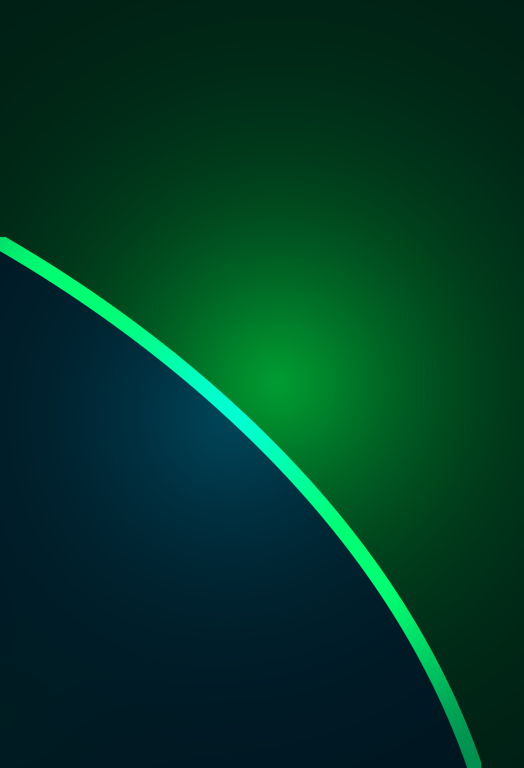
A WebGL 2 fragment shader for this background:

```glsl
#version 300 es
precision highp float;
// A glowing mint arc parting a deep blue field from a radiant green one.

uniform vec2 u_resolution;
out vec4 outColor;

const float ASPECT = 0.6836;

// Soft radial falloff: 1 at the centre, fading over the given reach.
float glow(vec2 p, vec2 centre, float reach) {
    return exp(-pow(length(p - centre) / reach, 1.3));
}

// Signed distance to an arc bulging from the chord a-b; negative lies below it.
float arcDistance(vec2 p, vec2 a, vec2 b) {
    float chord = length(b - a);
    vec2 along = (b - a) / chord;
    vec2 normal = vec2(-along.y, along.x);
    float t = dot(p - a, along) / chord;
    float swell = 0.292 + 0.021 * t + 0.073 * t * t;
    float height = t * (1.0 - t) * swell;
    float slope = ((1.0 - 2.0 * t) * swell + t * (1.0 - t) * (0.021 + 0.146 * t)) / chord;
    return (dot(p - a, normal) - height) / sqrt(1.0 + slope * slope);
}

// Smooth coverage of the region where d is negative.
float coverage(float d, float pixel) {
    return 1.0 - smoothstep(-0.75 * pixel, 0.75 * pixel, d);
}

vec3 greenField(vec2 p) {
    vec3 shade = vec3(0.0, 0.11, 0.078);
    vec3 light = vec3(0.0, 0.605, 0.19);
    return mix(shade, light, glow(p, vec2(0.362, 0.501), 0.228));
}

vec3 blueField(vec2 p) {
    vec3 shade = vec3(0.0, 0.085, 0.125);
    vec3 light = vec3(0.0, 0.27, 0.35);
    vec3 mossTint = vec3(0.0, 0.022, 0.0);
    vec3 color = mix(shade, light, glow(p, vec2(0.302, 0.460), 0.195));
    return color + mossTint * glow(p, vec2(0.0, 0.06), 0.12);
}

// The stroke runs from cyan through mint to a dim green at its ends.
vec3 strokeColor(vec2 p) {
    vec3 cyan = vec3(0.0, 1.0, 0.82);
    vec3 mint = vec3(0.0, 1.0, 0.45);
    vec3 dim = vec3(0.0, 0.56, 0.31);
    float r = length(p - vec2(0.306, 0.466));
    vec3 color = mix(cyan, mint, smoothstep(0.0, 0.23, r));
    return mix(color, dim, smoothstep(0.28, 0.56, r));
}

void main() {
    vec2 p = gl_FragCoord.xy / u_resolution * vec2(ASPECT, 1.0);
    float pixel = 1.0 / u_resolution.y;
    float halfWidth = 0.0098;

    // Two fields split by the arc
    float d = arcDistance(p, vec2(0.004, 0.682), vec2(0.6185, 0.004));
    vec3 color = mix(greenField(p), blueField(p), coverage(d, pixel));

    // Stroke, trimmed flat at both ends
    float trim = max(p.y - 0.6914, p.x - 0.628);
    float stroke = coverage(max(abs(d) - halfWidth, trim), pixel);
    color = mix(color, strokeColor(p), stroke);

    outColor = vec4(color, 1.0);
}
```
